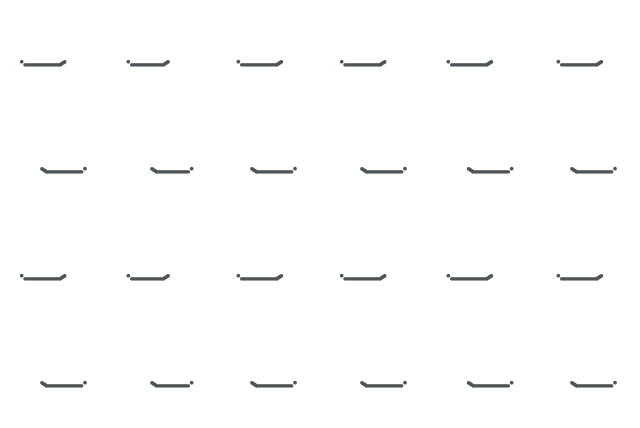
Reproduce this pattern procedurally as a Shadertoy shader.

```glsl
// Sparse rows of small dark strokes on white: a dot, a flat bar and a raised tip.
// A 6 by 4 grid of cells holds one stroke each, mirrored on alternate rows;
// round-capped segment distances draw it, with small column shifts. It tiles.

const vec2 GRID = vec2(6.0, 4.0);         // repeats across and down
const float CELL = 128.0;                 // units along one cell side
const vec3 PAPER = vec3(1.0);
const vec3 INK = vec3(0.31, 0.33, 0.34);

// Distance to a round-capped segment
float capsule(vec2 p, vec2 a, vec2 b, float radius) {
    vec2 ap = p - a, ab = b - a;
    float t = clamp(dot(ap, ab) / dot(ab, ab), 0.0, 1.0);
    return length(ap - ab * t) - radius;
}

// Dot at upper left, bar along the base, tip rising at the right
float strokeMotif(vec2 p, float barLength) {
    vec2 bend = vec2(barLength, 0.0);
    float dotMark = length(p - vec2(-4.0, 3.8)) - 2.2;
    float bar = capsule(p, vec2(0.0), bend, 2.0);
    float tip = capsule(p, bend, bend + vec2(5.6, 3.6), 2.2);
    return min(dotMark, min(bar, tip));
}

void mainImage(out vec4 fragColor, in vec2 fragCoord) {
    vec2 grid = fragCoord / iResolution.xy * GRID;
    vec2 cell = mod(floor(grid), GRID);
    vec2 p = fract(grid) * CELL;

    // Mirror every other row
    if (mod(cell.y, 2.0) < 0.5) p.x = CELL - p.x;

    // Every third column slides inward; the second has a shorter bar
    float slide = 4.0 * step(1.5, mod(cell.x, 3.0));
    float shorten = 4.0 * (1.0 - step(0.5, abs(cell.x - 1.0)));
    float d = strokeMotif(p - vec2(30.0 + slide, 50.4), 42.0 - shorten);

    // Antialias across one canvas pixel
    float pixel = CELL * GRID.y / iResolution.y;
    float coverage = clamp(0.5 - d / pixel, 0.0, 1.0);
    fragColor = vec4(mix(PAPER, INK, coverage), 1.0);
}
```
